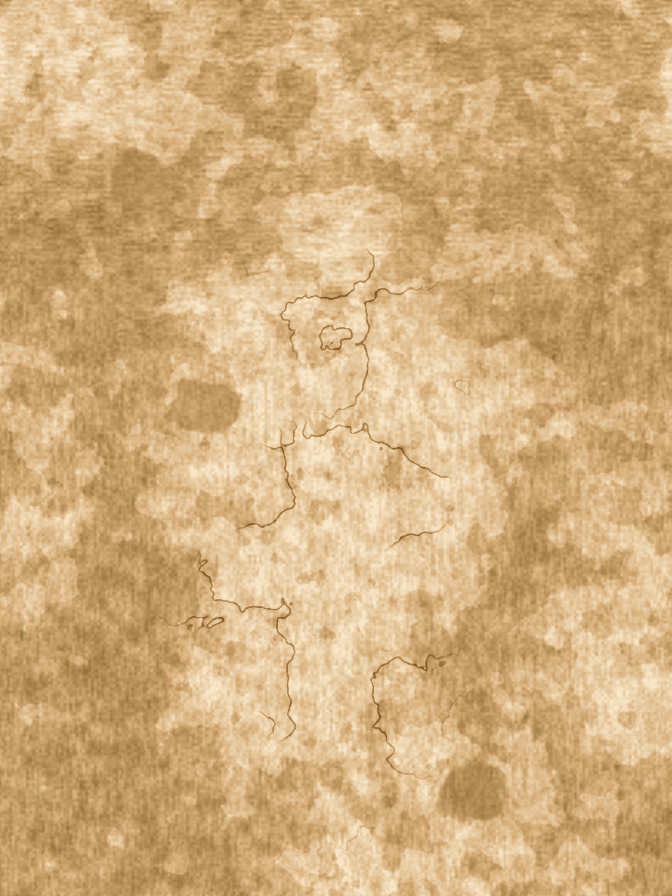
Reproduce this texture procedurally as a Shadertoy shader.

```glsl
#define DARK vec3(0.62, 0.46, 0.25)
#define TAN vec3(0.84, 0.68, 0.47)
#define CREAM vec3(0.97, 0.90, 0.78)
#define STAIN_TONE 0.29
#define WORN_TONE 0.82
#define FLAKE_SCALE 30.0
#define GRAIN 0.26
#define CRACK_WIDTH 0.0015
#define SPOT_RADIUS 0.031

float hash(vec2 p) {
    return fract(sin(dot(p, vec2(127.1, 311.7))) * 43758.55);
}

float noise(vec2 p) {
    vec2 i = floor(p), f = fract(p);
    f = f * f * (3.0 - 2.0 * f);
    return mix(mix(hash(i), hash(i + vec2(1, 0)), f.x),
               mix(hash(i + vec2(0, 1)), hash(i + vec2(1, 1)), f.x), f.y);
}

float fbm(vec2 p) {
    float sum = 0.0, amp = 0.5;
    for (int i = 0; i < 5; i++) {
        sum += amp * noise(p);
        p = mat2(1.6, 1.2, -1.2, 1.6) * p + 7.3;
        amp *= 0.5;
    }
    return sum / 0.96875;
}

float blob(vec2 p, vec2 centre, vec2 size) {
    vec2 d = (p - centre) / size;
    return exp(-dot(d, d));
}

// Large worn (positive) and stained (negative) areas
float wear(vec2 p) {
    vec2 q = p + 0.16 * (vec2(fbm(p * 6.0), fbm(p * 6.0 + 19.0)) - 0.5);
    float w = -0.25;
    w += 0.58 * blob(q, vec2(0.37, 0.44), vec2(0.18, 0.38));
    w += 0.28 * blob(q, vec2(0.38, 0.02), vec2(0.13, 0.16));
    w += 0.52 * blob(q, vec2(0.05, 0.98), vec2(0.14, 0.12));
    w += 0.42 * blob(q, vec2(0.04, 0.46), vec2(0.08, 0.13));
    w += 0.46 * blob(q, vec2(0.71, 0.22), vec2(0.07, 0.12));
    w += 0.32 * blob(q, vec2(0.75, 0.92), vec2(0.03, 0.16));
    w += 0.32 * blob(q, vec2(0.36, 0.88), vec2(0.07, 0.05));
    w -= 0.30 * blob(q, vec2(0.27, 0.92), vec2(0.08, 0.07));
    w -= 0.22 * blob(q, vec2(0.08, 0.74), vec2(0.10, 0.05));
    w -= 0.28 * blob(q, vec2(0.18, 0.31), vec2(0.07, 0.09));
    w -= 0.24 * blob(q, vec2(0.58, 0.38), vec2(0.05, 0.10));
    w -= 0.24 * blob(q, vec2(0.10, 0.46), vec2(0.04, 0.05));
    return w + 0.9 * (fbm(p * 8.0 + 3.0) - 0.5);
}

// Signed distance to a meandering contour
float crackDistance(vec2 p) {
    vec2 s = p * 11.0 + 41.0;
    float e = 0.015;
    float n = fbm(s);
    vec2 slope = vec2(fbm(s + vec2(e, 0)) - n, fbm(s + vec2(0, e)) - n) / e;
    return (n - 0.5) / (11.0 * max(length(slope), 0.35));
}

// Ragged rounded stains
float spots(vec2 p) {
    vec2 centres[3] = vec2[3](vec2(0.155, 0.798), vec2(0.226, 0.545), vec2(0.528, 0.117));
    float mask = 0.0;
    for (int i = 0; i < 3; i++) {
        vec2 d = abs(p - centres[i]) * (i == 0 ? vec2(1.1, 0.9) : vec2(0.84, 1.1));
        float r = pow(pow(d.x, 3.0) + pow(d.y, 3.0), 1.0 / 3.0);
        r += 0.022 * (fbm(p * 45.0) - 0.5);
        mask = max(mask, 1.0 - smoothstep(-0.003, 0.004, r - SPOT_RADIUS));
    }
    return mask;
}

void mainImage(out vec4 fragColor, in vec2 fragCoord) {
    vec2 p = fragCoord / iResolution.y;
    float w = wear(p);
    float soft = smoothstep(-0.38, 0.36, w);

    // Crisp flakes along the borders of worn areas
    float flakeNoise = fbm(p * FLAKE_SCALE) - 0.5;
    float flakes = smoothstep(-0.035, 0.035, 0.6 * w + flakeNoise);
    float tone = mix(STAIN_TONE, WORN_TONE, mix(soft, flakes, 0.45));

    // Mottling, woven streaks and fine grain
    float across = noise(p * vec2(90.0, 330.0)) - 0.5;
    float down = noise(p * vec2(330.0, 80.0)) - 0.5;
    float weave = smoothstep(0.55, 0.8, p.y + 0.3 * (fbm(p * 5.0) - 0.5));
    float grain = mix(down, across, weave) + noise(p * 290.0) - 0.5;
    tone += 0.55 * (fbm(p * 55.0 + 5.0) - 0.5) + GRAIN * grain;

    // Dark flecks
    float fleck = smoothstep(0.66, 0.75, fbm(p * 48.0 + 70.0));
    tone -= 0.26 * fleck * soft;

    // Spots keep some of the grain
    tone = mix(tone, 0.22 + 0.2 * grain + 0.4 * (fbm(p * 24.0) - 0.5), 0.9 * spots(p));

    // Broken cracks with a soft shadow on one side
    float d = crackDistance(p);
    float region = blob(p, vec2(0.36, 0.42), vec2(0.18, 0.38));
    float broken = smoothstep(0.48, 0.62, noise(p * 9.0 + 12.0)) * smoothstep(0.25, 0.6, region);
    float line = 1.0 - smoothstep(0.3 * CRACK_WIDTH, CRACK_WIDTH, abs(d));
    float shadow = step(0.0, d) * exp(-d / 0.006);
    tone -= broken * (0.6 * line + 0.16 * shadow);

    vec3 color = mix(DARK, TAN, clamp(2.0 * tone, -0.5, 1.0));
    color = mix(color, CREAM, clamp(2.0 * tone - 1.0, 0.0, 1.0));
    fragColor = vec4(color, 1.0);
}
```
